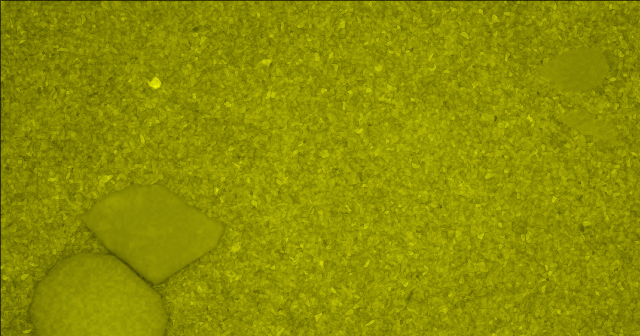
Reproduce this texture procedurally as a Shadertoy shader.

```glsl
const vec3 TINT = vec3(0.985, 1.0, 0.016);
const vec2 LIGHT_CENTRE = vec2(1.08, 0.42);
const float AMBIENT = 0.445, LIGHT_GAIN = 0.150;
const float COARSE = 36.0, MEDIUM = 62.0, FINE = 110.0;  // grains per canvas height
const float BORDER = 0.0028;

// Rock outlines
const vec2 SLAB[9] = vec2[9](vec2(.237,.353), vec2(.315,.412), vec2(.40,.45), vec2(.485,.447),
    vec2(.56,.388), vec2(.664,.325), vec2(.645,.268), vec2(.46,.152), vec2(.32,.262));
const vec2 BOULDER[9] = vec2[9](vec2(.092,.075), vec2(.112,.142), vec2(.174,.216), vec2(.249,.246),
    vec2(.336,.234), vec2(.473,.117), vec2(.493,.055), vec2(.47,-.05), vec2(.13,-.05));
const vec2 FAR_ROCK[9] = vec2[9](vec2(1.60,.80), vec2(1.69,.85), vec2(1.78,.862), vec2(1.803,.83),
    vec2(1.812,.79), vec2(1.795,.745), vec2(1.74,.725), vec2(1.67,.735), vec2(1.62,.765));
const vec2 LOW_ROCK[9] = vec2[9](vec2(1.65,.655), vec2(1.70,.672), vec2(1.75,.662), vec2(1.80,.64),
    vec2(1.835,.60), vec2(1.845,.565), vec2(1.80,.575), vec2(1.74,.60), vec2(1.69,.63));

// Prominent chips: position, radius, brightness change
const vec4 CHIPS[12] = vec4[12](vec4(.463,.749,.022,.32), vec4(.791,.813,.015,.17),
    vec4(.313,.465,.021,.18), vec4(.699,.261,.024,.13), vec4(.689,.179,.022,.12),
    vec4(1.07,.612,.014,.20), vec4(1.124,.80,.013,.16), vec4(.995,.087,.022,.13),
    vec4(1.58,.644,.010,.18), vec4(1.139,.706,.012,.13), vec4(.585,.913,.014,-.18),
    vec4(1.473,.647,.009,-.28));

vec3 hash3(vec2 p) {
    vec3 q = fract(p.xyx * vec3(.1031, .1030, .0973));
    q += dot(q, q.yxz + 33.33);
    return fract((q.xxy + q.yzz) * q.zyx);
}

float noise(vec2 p) {
    vec2 i = floor(p), f = fract(p);
    f = f * f * (3.0 - 2.0 * f);
    return mix(mix(hash3(i).x, hash3(i + vec2(1, 0)).x, f.x),
               mix(hash3(i + vec2(0, 1)).x, hash3(i + vec2(1, 1)).x, f.x), f.y);
}

float fbm(vec2 p) {
    float sum = 0.0, amp = 0.5;
    for (int i = 0; i < 4; i++) {
        sum += amp * noise(p);
        p = mat2(1.6, 1.2, -1.2, 1.6) * p + 7.3;
        amp *= 0.5;
    }
    return sum;
}

mat2 rotation(float a) { return mat2(cos(a), sin(a), -sin(a), cos(a)); }

// Stretched Voronoi grains: x = random tone, y = gap to neighbour, z = second random
vec3 grains(vec2 p) {
    vec2 cell = floor(p);
    float nearest = 9.0, second = 9.0;
    vec2 id = vec2(0);
    for (int y = -1; y <= 1; y++)
    for (int x = -1; x <= 1; x++) {
        vec2 c = cell + vec2(x, y);
        vec3 h = hash3(c + 19.0);
        vec2 d = rotation(h.z * 6.283) * (p - c - 0.1 - 0.8 * h.xy);
        float dist = length(d * vec2(0.8, 1.3));
        if (dist < nearest) { second = nearest; nearest = dist; id = c; }
        else second = min(second, dist);
    }
    vec3 h = hash3(id + 57.0);
    return vec3(h.x, second - nearest, h.y);
}

float polygon(vec2 p, vec2 v[9]) {
    float d = dot(p - v[0], p - v[0]), side = 1.0;
    for (int i = 0, j = 8; i < 9; j = i, i++) {
        vec2 e = v[j] - v[i], w = p - v[i];
        vec2 b = w - e * clamp(dot(w, e) / dot(e, e), 0.0, 1.0);
        d = min(d, dot(b, b));
        bvec3 c = bvec3(p.y >= v[i].y, p.y < v[j].y, e.x * w.y > e.y * w.x);
        if (all(c) || all(not(c))) side = -side;
    }
    return side * sqrt(d);
}

float segment(vec2 p, vec2 a, vec2 b) {
    vec2 e = b - a;
    return length(p - a - e * clamp(dot(p - a, e) / dot(e, e), 0.0, 1.0));
}

float inside(float d, float soft) { return 1.0 - smoothstep(-soft, soft, d); }
float fade(float d, float rate) { return exp(-max(d, 0.0) * rate); }

void mainImage(out vec4 fragColor, in vec2 fragCoord) {
    float pixel = 1.0 / iResolution.y;
    vec2 p = fragCoord * pixel;
    vec2 warp = vec2(noise(p * 45.0), noise(p * 45.0 + 31.0)) - 0.5;
    vec2 q = (p - LIGHT_CENTRE) * vec2(0.95, 1.2);
    float light = AMBIENT + LIGHT_GAIN * exp(-dot(q, q));
    float patches = fbm(p * 7.0) - 0.47;
    float speckle = fbm(p * 110.0) - 0.47;

    // Gravel bed
    vec3 big = grains(p * COARSE + warp * 0.7);
    vec3 mid = grains(p * MEDIUM + warp * 0.9 + 40.0);
    vec3 small = grains(p * FINE + 90.0);
    float tone = light + 0.008 + 0.06 * patches + 0.14 * speckle;
    tone += 0.045 * (big.x - 0.5) + 0.085 * (mid.x - 0.5) + 0.08 * (small.x - 0.5);
    tone += 0.030 * (smoothstep(0.0, 0.35, big.y) - 0.6);
    tone += 0.050 * (smoothstep(0.0, 0.40, mid.y) - 0.55);
    tone += 0.10 * smoothstep(0.94, 0.99, mid.z) * smoothstep(0.1, 0.25, mid.y);
    tone += 0.10 * smoothstep(0.95, 0.99, small.z) * smoothstep(0.0, 0.2, small.y);
    tone -= 0.08 * smoothstep(0.04, 0.01, small.z);

    // Soft mound and cracks
    vec2 mound = p - vec2(1.29, .635);
    tone += 0.04 * exp(-dot(mound, mound) * 500.0);
    vec2 bent = p + warp * 0.025;
    float crack = min(segment(bent, vec2(1.236, .142), vec2(1.206, .085)),
                      segment(bent, vec2(1.03, .10), vec2(1.09, .115)) + 0.003);
    tone -= 0.15 * inside(crack - 0.004, 0.004);

    // Prominent chips
    for (int i = 0; i < 12; i++) {
        vec4 c = CHIPS[i];
        vec2 d = rotation(float(i) * 2.4 + 0.6) * (p - c.xy + warp * c.z * 0.8);
        float shape = max(abs(d.x) * 0.75 + abs(d.y) * 0.6, abs(d.y) * 1.4) - c.z * 0.7;
        tone += c.w * inside(shape, pixel + 0.001);
    }

    // Distant half-buried rocks
    float farD = polygon(p + warp * 0.012, FAR_ROCK);
    float lowD = polygon(p + warp * 0.014, LOW_ROCK);
    float farTone = light + 0.015 + 0.07 * patches + 0.06 * speckle + 0.015 * sin(p.x * 24.0 + p.y * 9.0);
    tone -= 0.06 * exp(-abs(farD) * 130.0) * smoothstep(1.68, 1.80, p.x);
    tone = mix(tone, farTone, 0.85 * inside(farD, 0.007));
    tone = mix(tone, farTone + 0.015, 0.7 * inside(lowD, 0.008));

    // Angular slab
    float slabD = polygon(p + warp * 0.006, SLAB) - 0.003;
    float slab = light + 0.06 * patches + 0.07 * speckle;
    slab += 0.045 * smoothstep(0.50, 0.75, fbm(p * 22.0 + 5.0));
    slab += 0.10 * exp(-length((p - vec2(.335, .40)) * vec2(1.0, 1.8)) * 32.0);
    slab += 0.035 * smoothstep(.50, .64, p.x) * smoothstep(-0.06, -0.01, slabD);
    slab -= 0.09 * fade(-slabD, 150.0);
    float under = smoothstep(.42, .22, p.y);
    tone -= (0.03 + 0.15 * under) * fade(slabD, 100.0);
    tone = mix(tone, slab, inside(slabD, pixel + 0.001));

    // Rounded boulder
    float boulderD = polygon(p + warp * 0.004, BOULDER) - 0.006;
    vec2 crown = (p - vec2(.31, .055)) * vec2(5.2, 5.6);
    float boulder = light - 0.02 + 0.11 * exp(-dot(crown, crown)) + 0.07 * patches + 0.14 * speckle;
    boulder -= 0.09 * fade(-boulderD, 75.0);
    tone -= 0.14 * fade(boulderD, 85.0);
    tone = mix(tone, boulder, inside(boulderD, pixel + 0.001));

    // Dark frame on the left and top
    float rim = min(p.x, 1.0 - p.y) - BORDER;
    tone *= mix(1.0, 0.4, inside(rim, pixel * 0.5));
    fragColor = vec4(clamp(tone, 0.0, 1.0) * TINT, 1.0);
}
```
